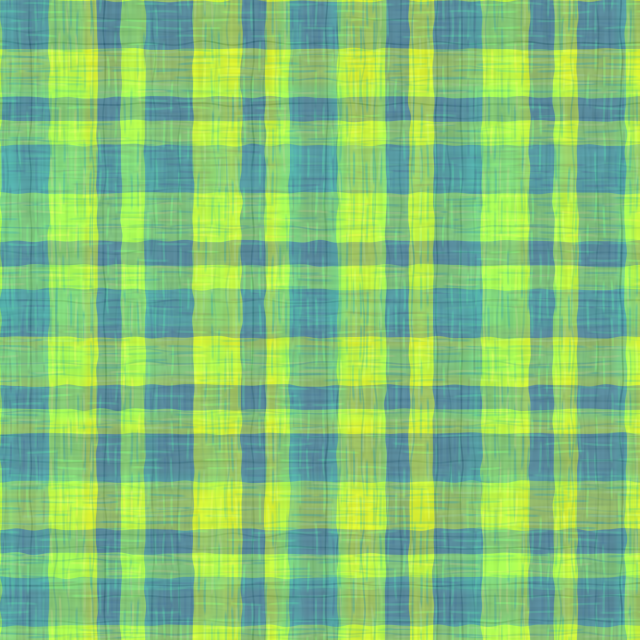
Give the GLSL for this pattern, as a WebGL 1 fragment shader.

```glsl
precision highp float;
uniform vec2 u_resolution;

const float PERIOD = 0.2253;
const float START = 0.0765;

float hash(vec2 p) {
  return fract(sin(dot(p, vec2(127.1, 311.7))) * 43758.5453);
}

float noise(vec2 p) {
  vec2 i = floor(p);
  vec2 f = fract(p);
  f = f * f * (3.0 - 2.0 * f);
  float low = mix(hash(i), hash(i + vec2(1.0, 0.0)), f.x);
  float high = mix(hash(i + vec2(0.0, 1.0)), hash(i + vec2(1.0, 1.0)), f.x);
  return mix(low, high, f.y);
}

// Coverage of a line, given distance from its centre
float cover(float d, float halfWidth, float aa) {
  return 1.0 - smoothstep(halfWidth - aa, halfWidth + aa, abs(d));
}

// Repeating band; t, centre and halfWidth are in periods
float band(float t, float centre, float halfWidth, float aa) {
  return cover(fract(t - centre + 0.5) - 0.5, halfWidth, aa);
}

// Short slanted brush strokes scattered in staggered cells
float strokes(vec2 p, vec2 cells, float density, float seed, float aa) {
  vec2 q = p * cells;
  float column = floor(q.x);
  q.y += 7.0 * hash(vec2(column, seed));
  vec2 id = vec2(column, floor(q.y));
  vec2 f = fract(q) - 0.5;
  float tilt = 0.5 * (hash(id + seed) - 0.5);
  float bend = 0.25 * (hash(id + seed + 3.7) - 0.5);
  float d = f.x - tilt * f.y - bend * (1.0 - 4.0 * f.y * f.y);
  float taper = smoothstep(0.5, 0.3, abs(f.y) + 0.0) ;
  float present = step(hash(id + seed + 9.3), density);
  return present * taper * cover(d / cells.x, 0.0017, aa);
}

// Fine wavering threads of uneven strength
float threads(vec2 p, float count, float seed, float aa) {
  float x = p.x * count + 0.35 * (noise(vec2(p.x * 30.0, p.y * 22.0) + seed) - 0.5);
  float strength = hash(vec2(floor(x), seed));
  float broken = 0.5 + 0.5 * noise(vec2(floor(x) * 3.1, p.y * 18.0) + seed);
  return strength * broken * cover((fract(x) - 0.5) / count, 0.0013, aa);
}

// One set of painted stripes; p.x runs across them, p.y along them
vec3 ribbon(vec2 p, float seed, float aa) {
  float ragged = noise(vec2(p.x * 45.0, p.y * 38.0) + seed) - 0.5;
  float t = (p.x - START + 0.005 * ragged) / PERIOD;
  float edge = aa / PERIOD;
  float bright = max(band(t, 1.0 / 6.0, 1.0 / 6.0, edge),
                     band(t, 7.0 / 12.0, 1.0 / 12.0, edge));
  float narrow = band(t, 5.0 / 12.0, 1.0 / 12.0, edge);

  // Uneven dye from stripe to stripe
  float dye = smoothstep(0.25, 0.75, noise(vec2(t * 6.0, seed)));
  vec3 lime = mix(vec3(0.67, 0.99, 0.34), vec3(0.85, 0.94, 0.20), dye);
  vec3 blue = mix(vec3(0.33, 0.69, 0.67), vec3(0.35, 0.54, 0.61), max(dye, narrow));
  vec3 color = mix(blue, lime, bright);

  // Dry brush grain along the stripe
  color *= 0.93 + 0.14 * noise(vec2(p.x * 260.0, p.y * 16.0) + seed);

  // Pale and cool strokes, then dark threads
  vec3 pale = mix(vec3(0.36, 0.78, 0.66), vec3(0.88, 1.0, 0.40), bright);
  vec3 cool = mix(vec3(0.30, 0.48, 0.60), vec3(0.40, 0.80, 0.52), bright);
  color = mix(color, cool, 0.65 * strokes(p, vec2(95.0, 15.0), 0.55, seed + 2.0, aa));
  color = mix(color, pale, 0.75 * strokes(p, vec2(80.0, 17.0), 0.50, seed + 5.0, aa));
  vec3 shade = mix(vec3(0.12, 0.32, 0.38), vec3(0.38, 0.72, 0.46), bright);
  return mix(color, shade, 0.85 * threads(p, 52.0, seed + 8.0, aa));
}

void main() {
  vec2 uv = gl_FragCoord.xy / u_resolution;
  float aa = 0.8 / min(u_resolution.x, u_resolution.y);

  // Translucent columns laid over rows counted from the top
  vec3 columns = ribbon(uv, 11.0, aa);
  vec3 rows = ribbon(vec2(1.0 - uv.y, uv.x), 47.0, aa);
  gl_FragColor = vec4(mix(rows, columns, 0.54), 1.0);
}
```
